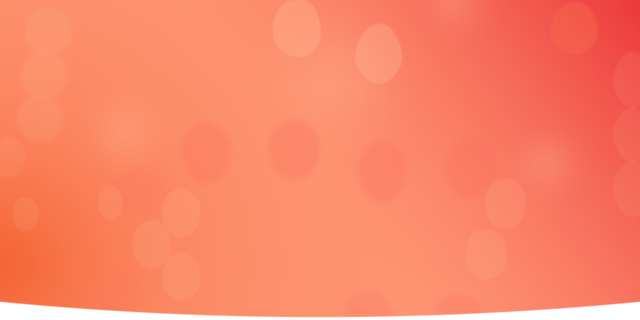
This background is drawn by a Shadertoy shader. Its source:

```glsl
// Soft bokeh discs over a peach, coral and orange gradient with a curved white lower edge.

// Slightly irregular oval: 1 inside, 0 outside, feathered by softness.
float oval(vec2 p, vec2 center, vec2 radius, float softness) {
    vec2 q = (p - center) / radius;
    float wobble = 0.025 * sin(q.x * 4.0 + center.x * 9.0) + 0.02 * sin(q.y * 5.0 + center.y * 7.0);
    return 1.0 - smoothstep(1.0 - softness, 1.0 + softness, length(q) + wobble);
}

// Row of ovals at a constant stride, swaying alternately to either side.
float chain(vec2 p, vec2 start, vec2 stride, vec2 sway, int count, vec2 radius, float softness) {
    float cover = 0.0;
    for (int i = 0; i < count; i++) {
        float side = i % 2 == 0 ? 1.0 : -1.0;
        vec2 center = start + stride * float(i) + sway * side;
        cover += oval(p, center, radius, softness);
    }
    return min(cover, 1.4);
}

float glow(vec2 p, vec2 center, float radius) {
    vec2 q = (p - center) / radius;
    return exp(-dot(q, q));
}

void mainImage(out vec4 fragColor, in vec2 fragCoord) {
    vec2 p = fragCoord / iResolution.xy * vec2(2.0, 1.0);
    vec3 peach = vec3(1.0, 0.59, 0.46);
    vec3 pale = vec3(1.0, 0.72, 0.58);
    vec3 coral = vec3(0.98, 0.43, 0.37);
    vec3 red = vec3(0.925, 0.22, 0.23);
    vec3 orange = vec3(0.955, 0.38, 0.19);

    // Broad gradient: red from the upper right, orange from the lower left.
    float redness = clamp(1.0 - 0.68 * (2.0 - p.x) - 0.5 * (1.0 - p.y), 0.0, 1.0);
    float warmth = exp(-2.4 * sqrt(dot(p - vec2(0.0, 0.17), p - vec2(0.0, 0.17)) + 0.006));
    vec3 color = mix(peach, red, pow(redness, 1.5));
    color = mix(color, orange, 1.1 * warmth);

    // Diffuse light patches.
    float haze = 0.28 * glow(p, vec2(1.04, 0.75), 0.16)
               + 0.28 * glow(p, vec2(0.39, 0.59), 0.09)
               + 0.24 * glow(p, vec2(1.71, 0.49), 0.08)
               + 0.25 * glow(p, vec2(1.42, 1.0), 0.08);
    color = mix(color, pale, haze);

    // Darker coral discs across the middle and along the bottom.
    float shade = 0.30 * chain(p, vec2(0.645, 0.545), vec2(0.275, -0.03), vec2(0.0, -0.02),
                               4, vec2(0.078, 0.095), 0.18)
                + 0.22 * chain(p, vec2(1.15, 0.03), vec2(0.28, -0.01), vec2(0.0),
                               2, vec2(0.075, 0.06), 0.18)
                + 0.16 * oval(p, vec2(0.44, 0.40), vec2(0.09, 0.075), 0.25)
                + 0.14 * oval(p, vec2(0.38, 0.08), vec2(0.07, 0.08), 0.2);
    color = mix(color, coral, shade);

    // Pale discs: the bright pair, then fainter drifting chains.
    float light = 0.34 * chain(p, vec2(0.928, 0.91), vec2(0.256, -0.08), vec2(0.0),
                               2, vec2(0.074, 0.092), 0.05)
                + 0.17 * chain(p, vec2(0.15, 0.90), vec2(-0.012, -0.135), vec2(0.0),
                               3, vec2(0.073, 0.075), 0.18)
                + 0.16 * chain(p, vec2(0.52, 0.335), vec2(0.0, -0.1), vec2(0.046, 0.0),
                               3, vec2(0.062, 0.075), 0.07)
                + 0.16 * chain(p, vec2(1.58, 0.365), vec2(-0.06, -0.16), vec2(0.0),
                               2, vec2(0.063, 0.08), 0.07)
                + 0.12 * chain(p, vec2(1.98, 0.75), vec2(0.0, -0.17), vec2(0.0),
                               3, vec2(0.065, 0.085), 0.09)
                + 0.14 * chain(p, vec2(0.08, 0.33), vec2(0.265, 0.035), vec2(0.0),
                               2, vec2(0.039, 0.054), 0.08)
                + 0.12 * oval(p, vec2(0.03, 0.51), vec2(0.047, 0.065), 0.1);
    color = mix(color, pale, light);
    color = mix(color, vec3(0.97, 0.42, 0.30), 0.4 * oval(p, vec2(1.795, 0.91), vec2(0.074, 0.08), 0.08));

    // White area under a shallow parabola.
    float curve = 0.009 + 0.048 * (p.x - 1.0) * (p.x - 1.0);
    float edge = 1.0 / iResolution.y;
    color = mix(vec3(1.0), color, smoothstep(-edge, edge, p.y - curve));
    fragColor = vec4(color, 1.0);
}
```
